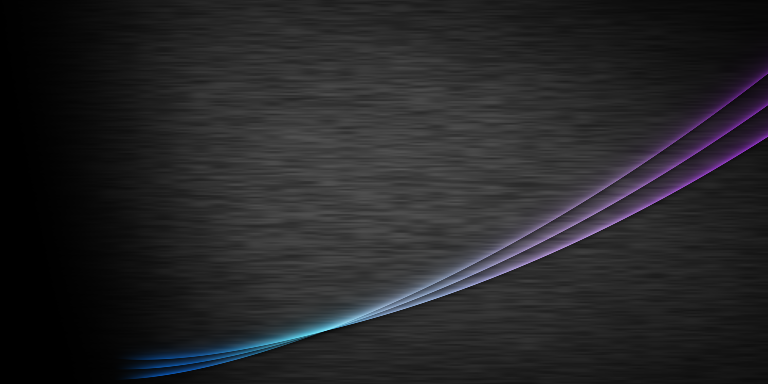
Reproduce this background procedurally as a WebGL 1 fragment shader.

```glsl
precision highp float;
// Brushed dark metal with three glowing ribbons sweeping from blue to violet.
uniform vec2 u_resolution;

const vec3 BLUE = vec3(0.0, 0.36, 0.80);
const vec3 CYAN = vec3(0.16, 0.70, 0.92);
const vec3 PALE = vec3(0.54, 0.68, 0.90);
const vec3 LAVENDER = vec3(0.68, 0.50, 0.88);
const vec3 VIOLET = vec3(0.56, 0.14, 0.80);
const float NODE_X = 0.425; // where the ribbons cross

float hash(vec2 p) {
  p = fract(p * vec2(0.1031, 0.1137));
  p += dot(p, p.yx + 33.33);
  return fract((p.x + p.y) * p.x * 7.31);
}

float noise(vec2 p) {
  vec2 cell = floor(p);
  vec2 f = fract(p);
  f = f * f * (3.0 - 2.0 * f);
  float low = mix(hash(cell), hash(cell + vec2(1.0, 0.0)), f.x);
  float high = mix(hash(cell + vec2(0.0, 1.0)), hash(cell + 1.0), f.x);
  return mix(low, high, f.y);
}

// Fine horizontal scratches at three scales, centred on zero
float brushing(vec2 uv) {
  float sum = 0.0;
  float weight = 0.22;
  vec2 scale = vec2(13.0, 90.0);
  for (int i = 0; i < 3; i++) {
    sum += weight * (noise(uv * scale + float(i) * 37.0) - 0.5);
    scale *= vec2(1.8, 1.65);
    weight *= 1.7;
  }
  return sum;
}

// Grey sheen, fading to black on the left and softly elsewhere
float metal(vec2 uv) {
  vec2 d = uv - vec2(0.50, 0.54);
  float sheen = 0.26 * exp(-2.9 * d.x * d.x - 2.6 * d.y * d.y);
  sheen *= smoothstep(0.02, 0.36, uv.x + 0.1 * (uv.y - 0.5));
  sheen *= 1.0 - 0.6 * smoothstep(0.78, 1.25, uv.x * 0.75 + uv.y * 0.5);
  return sheen * (1.0 + 0.62 * brushing(uv));
}

// Height of a ribbon edge; lane is -1, 0 or 1
float ribbonHeight(float x, float lane) {
  float t = x - NODE_X;
  float left = min(t, 0.0);
  float center = 0.139 + t * (0.63 + 0.68 * t) + 3.7 * left * left * left * left;
  return center + lane * t * (t > 0.0 ? 0.143 : 0.10);
}

vec3 ribbonColor(float x) {
  vec3 color = mix(BLUE, CYAN, smoothstep(0.24, 0.39, x));
  color = mix(color, PALE, smoothstep(0.39, 0.52, x));
  color = mix(color, LAVENDER, smoothstep(0.54, 0.74, x));
  return mix(color, VIOLET, smoothstep(0.74, 0.95, x));
}

// Crisp lower edge with light fading upward
float edgeGlow(float d, float width, float pixel) {
  float above = max(d, 0.0);
  float light = 0.52 * exp(-above / 0.008) + 0.48 * exp(-above / width);
  return light * smoothstep(-0.5 * pixel, 0.5 * pixel, d);
}

// Narrow shadow just below an edge
float edgeShade(float d, float pixel) {
  float below = 1.0 - smoothstep(-0.5 * pixel, 0.5 * pixel, d);
  return 0.5 * exp(min(d, 0.0) / 0.008) * below;
}

void main() {
  vec2 uv = gl_FragCoord.xy / u_resolution;
  float pixel = 1.0 / u_resolution.y;
  vec3 color = vec3(metal(uv));

  // Ribbons from the upper lane to the lower, blended as light
  vec3 tint = ribbonColor(uv.x);
  float fade = smoothstep(0.145, 0.22, uv.x);
  float width = 0.008 + 0.022 * uv.x;
  float side = clamp((uv.x - NODE_X) * 8.0, -1.0, 1.0);
  for (int i = 0; i < 3; i++) {
    float lane = 1.0 - float(i);
    float d = uv.y - ribbonHeight(uv.x, lane);
    float strength = fade * (0.86 - 0.16 * lane * side);
    color *= 1.0 - fade * edgeShade(d, pixel);
    vec3 light = tint * strength * edgeGlow(d, width, pixel);
    color = 1.0 - (1.0 - color) * (1.0 - light);
  }
  gl_FragColor = vec4(color, 1.0);
}
```
